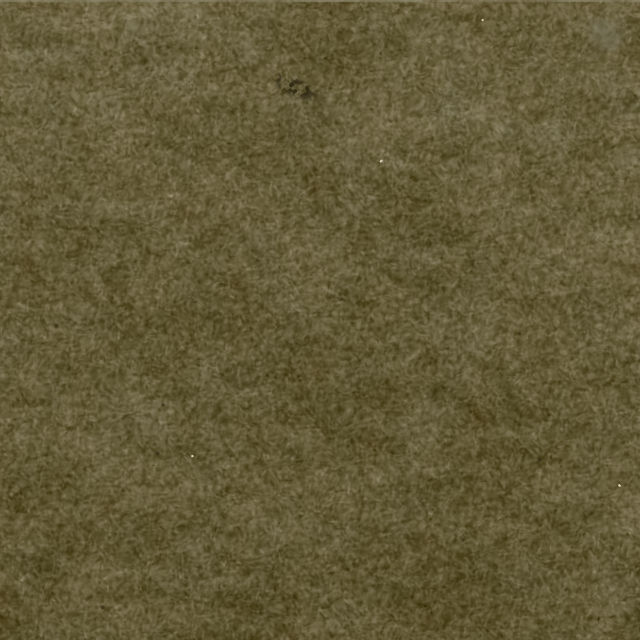
A Shadertoy shader for this texture:

```glsl
// Olive-brown felted card: fine grain drawn out in several slanted directions,
// covered by short curved pale and dark fibres laid out in jittered cells, with
// a few specks, a dark smudge, a pale stain and a thin light upper edge.

#define BASE_COLOR vec3(0.392, 0.356, 0.220)
#define TONE_STEP vec3(0.042, 0.042, 0.047)
#define GRAIN_CONTRAST 1.32
#define GRAIN_SCALE 240.0
#define FIBRE_CELLS 62.0
#define FIBRE_WIDTH 0.085
#define PALE_FIBRES 1.5
#define DARK_FIBRES 1.3
#define MOTTLING 0.55
#define SPECK_CELLS 9.0
#define SMUDGE_POS vec2(0.46, 0.865)
#define STAIN_POS vec2(0.95, 0.945)

float hash(vec2 p) {
    vec3 q = fract(p.xyx * 0.1031);
    q += dot(q, q.yzx + 33.33);
    return fract((q.x + q.y) * q.z);
}

vec2 hash2(vec2 p) {
    return vec2(hash(p + 17.3), hash(p + 61.7));
}

vec2 rotate(vec2 p, float angle) {
    float c = cos(angle), s = sin(angle);
    return vec2(c * p.x + s * p.y, c * p.y - s * p.x);
}

// Smooth value noise from -1 to 1
float noise(vec2 p) {
    vec2 i = floor(p), f = fract(p);
    f = f * f * (3.0 - 2.0 * f);
    float low = mix(hash(i), hash(i + vec2(1, 0)), f.x);
    float high = mix(hash(i + vec2(0, 1)), hash(i + vec2(1, 1)), f.x);
    return 2.0 * mix(low, high, f.y) - 1.0;
}

// Fine strands turned to different angles, then broad level mottling
float grain(vec2 p) {
    vec2 bent = p + 0.004 * vec2(noise(p * 38.0 + 5.0), noise(p * 38.0 + 71.0));
    vec2 strand = GRAIN_SCALE * vec2(0.42, 1.0);
    float tone = 0.85 * noise(rotate(bent, 0.65) * GRAIN_SCALE + 400.0);
    tone += 0.75 * noise(rotate(bent, 0.16) * strand + 331.0);
    tone += 0.70 * noise(rotate(bent, 1.35) * strand + 557.0);
    tone += 0.60 * noise(rotate(bent, 2.25) * strand + 783.0);
    tone += 0.75 * MOTTLING * noise(rotate(bent, 0.3) * vec2(48.0, 70.0) + 183.0);
    tone += MOTTLING * noise(rotate(bent, -0.08) * vec2(14.0, 34.0) + 111.0);
    tone += 0.85 * MOTTLING * noise(rotate(p, 0.4) * 6.0 + 47.0);
    return tone;
}

// One bent fibre per cell, with random place, angle, length and strength
float fibres(vec2 p, float seed) {
    vec2 cell = floor(p);
    float cover = 0.0;
    for (int y = -1; y <= 1; y++)
    for (int x = -1; x <= 1; x++) {
        vec2 id = cell + vec2(x, y);
        vec2 rnd = hash2(id + seed + 140.0);
        vec2 d = rotate(p - id - hash2(id + seed), 3.14159 * rnd.x);
        d.y += (rnd.y - 0.5) * d.x * d.x;
        float halfLength = mix(0.25, 0.75, rnd.y * rnd.y);
        float line = 1.0 - smoothstep(0.2 * FIBRE_WIDTH, 1.6 * FIBRE_WIDTH, abs(d.y));
        line *= 1.0 - smoothstep(0.3 * halfLength, halfLength, abs(d.x));
        float strength = hash(id + seed + 290.0);
        cover = max(cover, line * strength * strength);
    }
    return cover;
}

// Sparse round dots; share is the chance that a cell holds one
float specks(vec2 p, float seed, float share, float radius) {
    vec2 id = floor(p * SPECK_CELLS) + seed;
    vec2 center = 0.15 + 0.7 * hash2(id);
    float dist = length(fract(p * SPECK_CELLS) - center) / SPECK_CELLS;
    dist += 0.0008 * noise(p * 300.0);
    float present = step(hash(id + 5.0), share);
    return present * (1.0 - smoothstep(0.4 * radius, 1.3 * radius, dist));
}

void mainImage(out vec4 fragColor, in vec2 fragCoord) {
    vec2 p = fragCoord / iResolution.y;
    vec2 uv = fragCoord / iResolution.xy;

    // Grain and fibres share one tone scale
    float tone = GRAIN_CONTRAST * grain(p);
    tone += PALE_FIBRES * fibres(p * FIBRE_CELLS, 0.0);
    tone += PALE_FIBRES * fibres(p * FIBRE_CELLS * 0.7, 420.0);
    tone -= DARK_FIBRES * fibres(p * FIBRE_CELLS * 1.1, 730.0);
    tone += 0.6 * (uv.y - 0.5) - 0.08;
    vec3 color = BASE_COLOR + TONE_STEP * tone;
    color += vec3(0.005, -0.002, -0.005) * noise(p * 24.0 + 200.0);

    // Pale stain in the upper corner
    float stainDist = length(uv - STAIN_POS) + 0.012 * noise(p * 45.0);
    float stain = 1.0 - smoothstep(0.005, 0.045, stainDist);
    color = mix(color, vec3(0.47, 0.46, 0.39), 0.5 * stain);

    // Broken dark smudge, slanting down to the right
    vec2 s = uv - SMUDGE_POS;
    s.y += 0.4 * s.x;
    float smudge = 1.0 - smoothstep(0.3, 1.0, length(s / vec2(0.05, 0.022)));
    smudge *= smoothstep(-0.2, 0.4, noise(rotate(p, 0.6) * 170.0 + 9.0));
    color = mix(color, vec3(0.17, 0.14, 0.06), 0.85 * smudge);

    // Stray specks and a worn light line along the upper edge
    color = mix(color, vec3(0.20, 0.17, 0.08), 0.7 * specks(p, 40.0, 0.09, 0.0035));
    color = mix(color, vec3(0.82, 0.80, 0.70), specks(p, 90.0, 0.04, 0.0022));
    float edge = smoothstep(0.9955, 0.9985, uv.y) * (0.7 + 0.3 * noise(p * 40.0));
    color = mix(color, vec3(0.56, 0.54, 0.44), 0.8 * edge);

    fragColor = vec4(clamp(color, 0.0, 1.0), 1.0);
}
```
